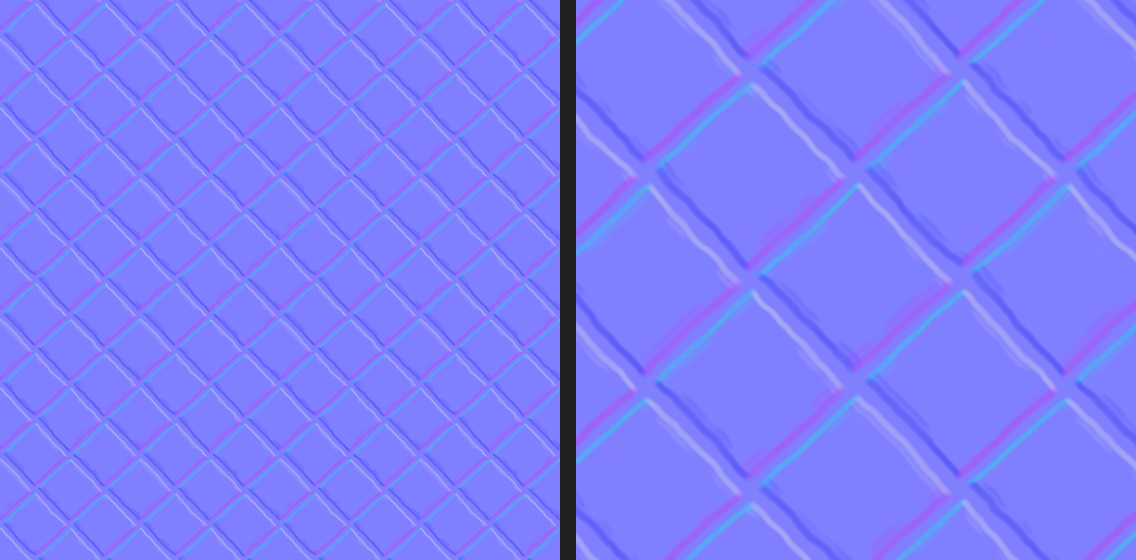
Left, the full canvas; right, a detail of the centre.
Give the GLSL for this texture map, as a WebGL 1 fragment shader.

```glsl
precision highp float;
// Tangent-space normal map of diamond tiles split by worn diagonal grooves.
// Each groove direction gives a height and a tilt; their product forms the
// tile relief, and wrapped noise roughens the edges in blocks of 2 by 2 cells.

uniform vec2 u_resolution;

#define CELLS 8.0          // diamonds across and down
#define BLOCK 2.0          // cells before the wear repeats
#define GROOVE_FALL 0.030  // half width of the falling grooves
#define GROOVE_RISE 0.018  // half width of the rising grooves
#define BEVEL 0.066        // width of the sloping tile edge
#define WOBBLE_FALL 0.070  // edge wander of the falling grooves
#define WOBBLE_RISE 0.034  // edge wander of the rising grooves
#define TURN 0.042         // slight clockwise turn of every tile
#define TILT 0.255         // steepest normal offset per axis
#define LIP 0.42           // strength of the second ridge
#define GRAIN 0.016        // unevenness of the tile faces

float hash(vec2 p) {
  vec3 q = fract(vec3(p.xyx) * vec3(0.1031, 0.1030, 0.0973));
  q += dot(q, q.yzx + 33.33);
  return fract((q.x + q.y) * q.z);
}

// Value noise that wraps after BLOCK cells; freq must be whole.
float wrapNoise(vec2 p, vec2 freq, float seed) {
  vec2 q = p * freq;
  vec2 id = floor(q);
  vec2 f = fract(q);
  vec2 period = BLOCK * freq;
  vec2 lo = mod(id, period) + seed;
  vec2 hi = mod(id + 1.0, period) + seed;
  f = f * f * (3.0 - 2.0 * f);
  return mix(mix(hash(lo), hash(vec2(hi.x, lo.y)), f.x),
             mix(hash(vec2(lo.x, hi.y)), hash(hi), f.x), f.y);
}

// Rounded hump over 0..1, zero outside.
float hump(float t) {
  t = clamp(t, 0.0, 1.0);
  return 4.0 * t * (1.0 - t);
}

// Height (x) and signed tilt (y) around one groove at signed distance d.
// onLine is the nearest point of the groove, so wear runs along it;
// bias makes the positive side wider and gentler than the negative one.
vec2 grooveEdge(float d, vec2 onLine, float halfWidth, float wobble, float bias, float seed) {
  float side = d < 0.0 ? -1.0 : 1.0;
  float s = seed + 17.0 * side;
  float wander = 0.45 * wrapNoise(onLine, vec2(4.0), s)
               + 0.35 * wrapNoise(onLine, vec2(9.0), s + 5.0)
               + 0.20 * wrapNoise(onLine, vec2(19.0), s + 7.0) - 0.5;
  float wear = wrapNoise(onLine, vec2(7.0), s + 9.0);
  float inner = max(halfWidth + wobble * wander, 0.004);
  float spread = (1.0 + bias * side) * mix(0.8, 1.2, wear);
  float t = (abs(d) - inner) / (BEVEL * spread);
  float rise = smoothstep(0.0, 1.0, t);
  float slope = hump(t) / spread;
  // A narrow ridge just inside the tile, present only on worn stretches.
  float ridge = hump((t - 0.9) / 0.7) * smoothstep(0.4, 0.7, wear);
  return vec2(rise, -side * (slope + LIP * ridge));
}

void main() {
  vec2 p = gl_FragCoord.xy / u_resolution * CELLS;
  vec2 diag = vec2(p.x + p.y, p.x - p.y);
  vec2 d = fract(diag) - 0.5;

  // Each groove segment leans about its middle, so the tiles turn a little.
  vec2 along = fract(diag + 0.5) - 0.5;
  vec2 fallDir = vec2(1.0, 1.0);
  vec2 riseDir = vec2(1.0, -1.0);
  vec2 onFall = p - 0.5 * d.x * fallDir;
  vec2 onRise = p - 0.5 * d.y * riseDir;
  vec2 fall = grooveEdge(d.x + 0.6 * TURN * along.y, onFall, GROOVE_FALL, WOBBLE_FALL, 0.08, 31.0);
  vec2 rise = grooveEdge(d.y - TURN * along.x, onRise, GROOVE_RISE, WOBBLE_RISE, -0.18, 83.0);

  // Slope of the product of both heights
  vec2 tilt = TILT * (fallDir * fall.y * rise.x + riseDir * rise.y * fall.x);

  // Soft dents and faint brushed streaks on the faces
  vec2 dents = vec2(wrapNoise(p, vec2(9.0), 121.0), wrapNoise(p, vec2(9.0), 147.0)) - 0.5;
  float streak = wrapNoise(diag, vec2(3.0, 24.0), 173.0);
  float patchy = smoothstep(0.6, 0.9, wrapNoise(p, vec2(3.0), 199.0));
  tilt += GRAIN * (dents + riseDir * (streak - 0.5) * patchy * 2.0) * fall.x * rise.x;

  vec3 normal = vec3(tilt, sqrt(max(1.0 - dot(tilt, tilt), 0.0)));
  gl_FragColor = vec4(normal * 0.5 + 0.5, 1.0);
}
```
